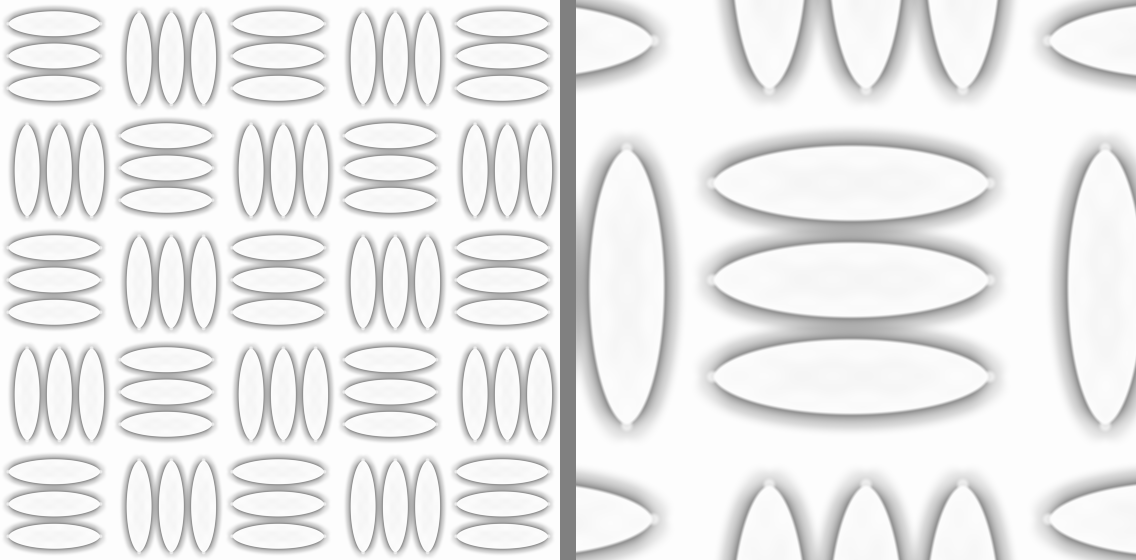
Left, the full canvas; right, a detail of the centre.
Write a Shadertoy shader that draws this pattern.

```glsl
// Checker tread plate: trios of embossed pointed ovals, turned in alternate cells, with soft grey rims
#define CELLS 5.0
#define OVAL_HALF vec2(0.412, 0.115)
#define SPACING 0.288
#define POINTEDNESS 1.8
#define SHIFT_FLAT vec2(-0.015, 0.0)
#define SHIFT_UPRIGHT vec2(0.030, -0.021)
#define RIM_DARK 0.45
#define RIM_DECAY 0.027
#define RIM_REACH 0.058
#define EDGE_SOFT 0.010
#define PLATE 0.992

// Approximate signed distance to an oval with slightly pointed ends
float ovalDistance(vec2 p) {
    vec2 q = abs(p) / OVAL_HALF;
    float field = q.x * q.x + pow(q.y, POINTEDNESS) - 1.0;
    vec2 slope = vec2(2.0 * q.x, POINTEDNESS * pow(q.y, POINTEDNESS - 1.0)) / OVAL_HALF;
    return field / max(length(slope), 0.5);
}

// Rim shadow: crisp on the inner side, fading outwards, lighter at the tips
float rimShade(vec2 p, float d, float pixel) {
    float inner = smoothstep(-max(EDGE_SOFT, pixel), 0.3 * EDGE_SOFT, d);
    float fade = exp(-max(d, 0.0) / RIM_DECAY) * (1.0 - smoothstep(0.5 * RIM_REACH, RIM_REACH, d));
    float tipFade = 1.0 - 0.4 * smoothstep(0.85, 1.05, abs(p.x) / OVAL_HALF.x);
    float tipDistance = length(vec2(abs(p.x) - OVAL_HALF.x, p.y));
    float tipGlint = 1.0 - smoothstep(0.008, 0.024, tipDistance);
    return RIM_DARK * inner * fade * tipFade * (1.0 - 0.7 * tipGlint);
}

// Faint mottling on the raised face
float faceShade(vec2 p, float d, vec2 cell) {
    vec2 q = abs(p) / OVAL_HALF;
    float patchMask = (1.0 - smoothstep(0.35, 0.75, q.x)) * (1.0 - smoothstep(0.25, 0.6, q.y));
    float mottle = sin(p.x * 34.0 + cell.x * 1.7) * sin(p.y * 60.0 + cell.y * 2.3);
    return (0.010 + 0.016 * patchMask + 0.006 * mottle) * smoothstep(0.0, -0.03, d);
}

void mainImage(out vec4 fragColor, in vec2 fragCoord) {
    vec2 grid = fragCoord / iResolution.xy * CELLS;
    float pixel = CELLS / min(iResolution.x, iResolution.y);
    vec2 cell = floor(grid);
    vec2 local = fract(grid) - 0.5;

    // Turn every other cell so the ovals always lie along x
    bool upright = mod(cell.x + cell.y, 2.0) > 0.5;
    vec2 p = upright ? (local - SHIFT_UPRIGHT).yx : local - SHIFT_FLAT;

    // Layer the three ovals so that their shadows deepen in the gaps
    float light = PLATE;
    for (int i = -1; i <= 1; i++) {
        vec2 ovalPos = p - vec2(0.0, float(i) * SPACING);
        float d = ovalDistance(ovalPos);
        light *= 1.0 - rimShade(ovalPos, d, pixel);
        light -= faceShade(ovalPos, d, cell);
    }
    fragColor = vec4(vec3(light), 1.0);
}
```
